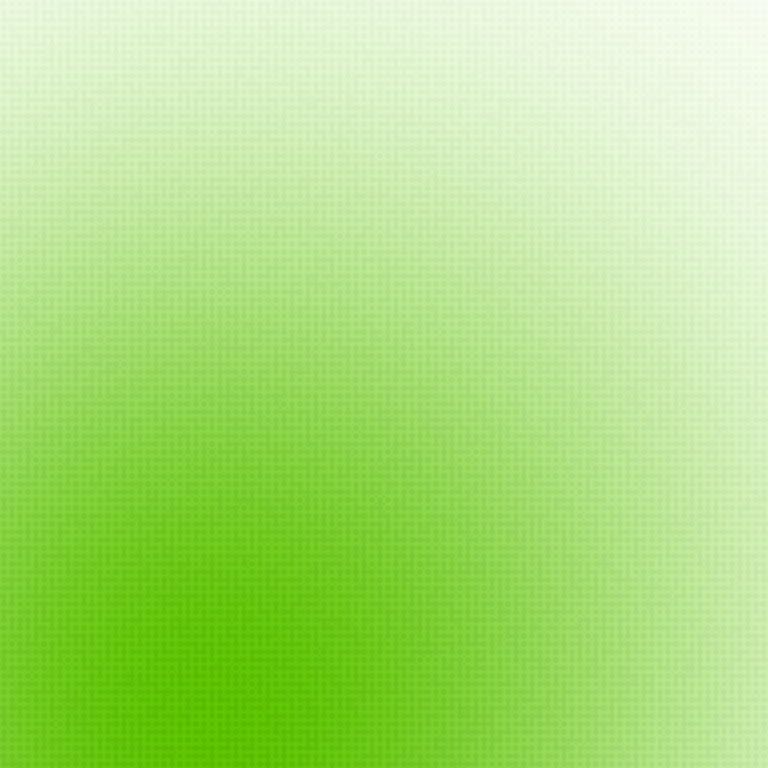
Write a WebGL 2 fragment shader that draws this background.

```glsl
#version 300 es
precision highp float;
// A soft green glow at the lower left fading to white, under a fine grid of joined dots.

uniform vec2 u_resolution;
out vec4 fragColor;

const vec3 GREEN = vec3(0.36, 0.755, 0.0);
const vec3 WHITE = vec3(0.995, 1.0, 0.99);
const vec2 GLOW_CENTER = vec2(0.28, 0.06);
const float GLOW_RADIUS = 0.68;

const float CELLS = 96.0;        // dots across the canvas
const float DOT_RADIUS = 0.36;   // the dot sizes below are in cells
const float DOT_JITTER = 0.06;
const float LINK_RADIUS = 0.17;
const float LINK_CHANCE = 0.3;
const float SPECK_RADIUS = 0.15;
const float SPECK_CHANCE = 0.14;
const float BLEND = 0.08;
const float DOT_SHADE = 0.065;

float hash(vec2 p) {
  vec3 q = fract(vec3(p.xyx) * 0.1031);
  q += dot(q, q.yzx + 33.33);
  return fract((q.x + q.y) * q.z);
}

float smoothMin(float a, float b) {
  float h = max(BLEND - abs(a - b), 0.0) / BLEND;
  return min(a, b) - h * h * BLEND * 0.25;
}

float capsule(vec2 p, vec2 end, float radius) {
  float along = clamp(dot(p, end) / dot(end, end), 0.0, 1.0);
  return length(p - end * along) - radius;
}

// Signed distance to the dots, their random links and the corner specks
float dotField(vec2 p) {
  vec2 cell = floor(p);
  float d = 1.0;
  for (int j = -1; j <= 1; j++) {
    for (int i = -1; i <= 1; i++) {
      vec2 id = cell + vec2(i, j);
      vec2 q = p - id - 0.5;
      float radius = DOT_RADIUS + DOT_JITTER * (hash(id) - 0.5);
      d = smoothMin(d, length(q) - radius);
      if (hash(id + 17.0) < LINK_CHANCE)
        d = smoothMin(d, capsule(q, vec2(1.0, 0.0), LINK_RADIUS));
      if (hash(id + 41.0) < LINK_CHANCE)
        d = smoothMin(d, capsule(q, vec2(0.0, 1.0), LINK_RADIUS));
      if (hash(id + 73.0) < SPECK_CHANCE)
        d = min(d, length(q - 0.5) - SPECK_RADIUS);
    }
  }
  return d;
}

void main() {
  float side = min(u_resolution.x, u_resolution.y);
  vec2 uv = gl_FragCoord.xy / u_resolution;

  // Bell-shaped radial gradient
  vec2 offset = (uv - GLOW_CENTER) / GLOW_RADIUS;
  float glow = exp(-dot(offset, offset));
  vec3 color = mix(WHITE, GREEN, glow);

  // Dots darken the green and vanish into the white
  float pixel = CELLS / side;
  float d = dotField(gl_FragCoord.xy / side * CELLS);
  float dots = 1.0 - smoothstep(-0.6 * pixel, 0.6 * pixel, d);
  color *= 1.0 + DOT_SHADE * sqrt(glow) * (0.5 - dots);

  fragColor = vec4(clamp(color, 0.0, 1.0), 1.0);
}
```
